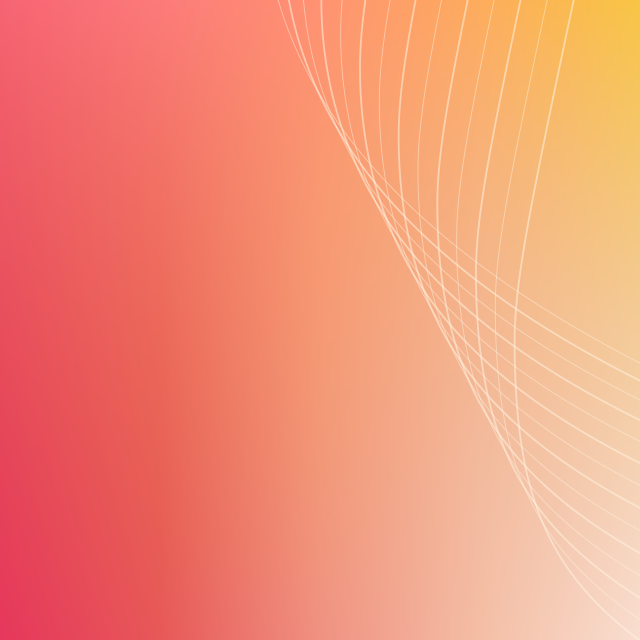
A WebGL 1 fragment shader for this background:

```glsl
precision highp float;
// A warm coral-to-gold gradient crossed by a sheaf of fine pale curves.
// Three horizontal colour ramps are joined by a quadratic in height; each
// curve is x = f(depth), stepped diagonally so the family forms an envelope.

#define LINE_COUNT 14
#define LINE_STEP vec2(0.0302, 0.0534)
#define FIRST_BEND vec2(0.4115, -0.160)
#define HALF_WIDTH 0.00105
#define WIDTH_VARIATION 0.00035
#define LINE_OPACITY 0.55
#define LINE_COLOR vec3(1.0, 0.95, 0.88)

uniform vec2 u_resolution;

// Five evenly spaced colour stops across the canvas.
vec3 ramp(float x, vec3 a, vec3 b, vec3 c, vec3 d, vec3 e) {
  float s = clamp(x, 0.0, 1.0) * 4.0;
  vec3 color = mix(a, b, clamp(s, 0.0, 1.0));
  color = mix(color, c, clamp(s - 1.0, 0.0, 1.0));
  color = mix(color, d, clamp(s - 2.0, 0.0, 1.0));
  return mix(color, e, clamp(s - 3.0, 0.0, 1.0));
}

// Depth runs from 0 at the top to 1 at the bottom.
vec3 background(float x, float depth) {
  vec3 top = ramp(x,
    vec3(0.965, 0.392, 0.451), vec3(0.988, 0.482, 0.478),
    vec3(1.0, 0.573, 0.447), vec3(0.992, 0.675, 0.361),
    vec3(0.973, 0.773, 0.267));
  vec3 middle = ramp(x,
    vec3(0.910, 0.306, 0.361), vec3(0.925, 0.412, 0.353),
    vec3(0.961, 0.600, 0.451), vec3(0.957, 0.714, 0.561),
    vec3(0.957, 0.796, 0.588));
  vec3 bottom = ramp(x,
    vec3(0.902, 0.216, 0.361), vec3(0.906, 0.345, 0.345),
    vec3(0.941, 0.569, 0.510), vec3(0.957, 0.745, 0.647),
    vec3(0.976, 0.871, 0.816));

  // Smooth quadratic through the three ramps.
  float toTop = (1.0 - depth) * (1.0 - 2.0 * depth);
  float toMiddle = 4.0 * depth * (1.0 - depth);
  float toBottom = depth * (2.0 * depth - 1.0);
  return top * toTop + middle * toMiddle + bottom * toBottom;
}

// Sideways offset (x) and slope (y) of a curve at height u past its bend.
vec2 curveShape(float u, float blend) {
  if (u < 0.0) {
    float reach = sqrt(u * u + 0.0169);
    return 0.22 * vec2(reach - 0.13, u / reach);
  }
  float bend = mix(0.89, 0.346, blend);
  float sweep = mix(0.42, 2.54, blend);
  float u2 = u * u;
  return vec2(u2 * (bend + sweep * u2),
              u * (2.0 * bend + 4.0 * sweep * u2));
}

void main() {
  vec2 p = gl_FragCoord.xy / u_resolution;
  p.y = 1.0 - p.y;
  float pixel = 1.0 / min(u_resolution.x, u_resolution.y);
  vec3 color = background(p.x, p.y);

  // Fine curves, alternating slightly in weight.
  for (int i = 0; i < LINE_COUNT; i++) {
    float index = float(i);
    vec2 q = p - FIRST_BEND - index * LINE_STEP;
    vec2 shape = curveShape(q.y, index / float(LINE_COUNT - 1));
    float dist = abs(q.x - shape.x) / sqrt(1.0 + shape.y * shape.y);
    float halfWidth = HALF_WIDTH + WIDTH_VARIATION * (2.0 * mod(index, 2.0) - 1.0);
    float coverage = clamp((halfWidth - dist) / pixel + 0.5, 0.0, 1.0)
                   * min(1.0, 2.0 * halfWidth / pixel);
    color = mix(color, LINE_COLOR, coverage * LINE_OPACITY);
  }

  gl_FragColor = vec4(color, 1.0);
}
```
